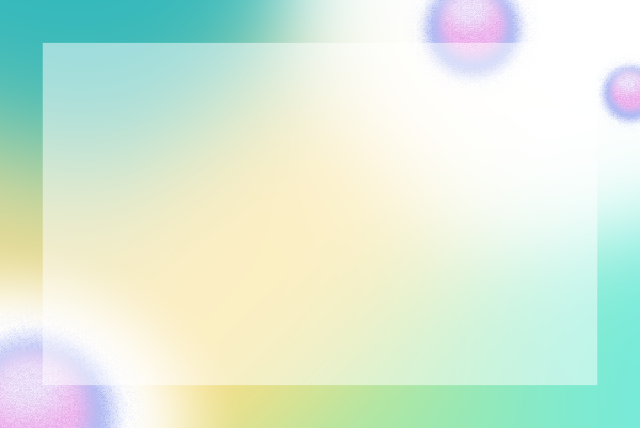
This background is drawn by a WebGL 1 fragment shader. Its source:

```glsl
precision highp float;
// Soft blended colour field with grainy glowing orbs under a translucent white panel.

uniform vec2 u_resolution;

// Layout space: x runs 0..ASPECT, y runs 0..1
const float ASPECT = 1.5;
const float FIELD_SHARPNESS = 8.0;
const float GRAIN_CELLS = 400.0;
const float PANEL_OPACITY = 0.5;
const vec2 PANEL_HALF_SIZE = vec2(0.65, 0.4);

const vec3 WHITE = vec3(1.0);
const vec3 TEAL = vec3(0.19, 0.72, 0.74);
const vec3 AQUA = vec3(0.45, 0.92, 0.87);
const vec3 GREEN = vec3(0.62, 0.91, 0.66);
const vec3 YELLOW = vec3(1.0, 0.87, 0.52);
const vec3 OLIVE = vec3(0.95, 0.87, 0.59);
const vec3 ORB_BLUE = vec3(0.69, 0.73, 0.95);
const vec3 ORB_PINK = vec3(0.93, 0.71, 0.93);
const vec3 ORB_SHINE = vec3(0.92, 0.9, 0.98);

float hash(vec2 cell) {
  return fract(sin(dot(cell, vec2(127.1, 311.7))) * 43758.55);
}

// Weighted colour in rgb, weight in a
vec4 anchor(vec2 p, vec2 position, vec3 colour) {
  vec2 offset = p - position;
  return vec4(colour, 1.0) * exp(-FIELD_SHARPNESS * dot(offset, offset));
}

vec3 colourField(vec2 p) {
  vec4 sum = anchor(p, vec2(0.15, 0.95), TEAL);
  sum += anchor(p, vec2(1.18, 0.86), WHITE);
  sum += anchor(p, vec2(1.45, -0.05), AQUA);
  sum += anchor(p, vec2(1.0, -0.1), GREEN);
  sum += anchor(p, vec2(0.6, 0.34), YELLOW);
  sum += anchor(p, vec2(-0.05, 0.34), OLIVE);
  vec3 colour = sum.rgb / sum.a;

  // White glow in the lower left corner
  float cornerDistance = length(p * vec2(1.0, 1.3));
  return mix(WHITE, colour, smoothstep(0.28, 0.58, cornerDistance));
}

vec3 addOrb(vec3 base, vec2 p, vec2 centre, float radius) {
  vec2 q = (p - centre) / radius;
  float d = length(q);
  float grain = hash(floor(p * GRAIN_CELLS));

  // Pink core, blue rim and pale shine
  float core = 1.0 - smoothstep(0.5, 1.0, length(q - vec2(0.0, 0.08)));
  vec3 colour = mix(ORB_BLUE, ORB_PINK, core);
  float shine = 1.0 - smoothstep(0.1, 0.75, length((q - vec2(-0.08, 0.48)) * vec2(0.8, 1.0)));
  colour = mix(colour, ORB_SHINE, 0.85 * shine);
  colour += (grain - 0.5) * 0.1 * core * vec3(0.5, 1.0, 0.5);

  // Soft body with a speckled fringe
  float body = 1.0 - smoothstep(0.8, 1.35, d);
  float fringe = 1.0 - smoothstep(0.9, 1.75, d);
  float opacity = clamp(body + 0.35 * grain * grain * fringe, 0.0, 1.0);
  return mix(base, colour, opacity);
}

void main() {
  vec2 p = gl_FragCoord.xy / u_resolution * vec2(ASPECT, 1.0);
  vec3 colour = colourField(p);

  colour = addOrb(colour, p, vec2(1.108, 0.932), 0.1);
  colour = addOrb(colour, p, vec2(1.478, 0.781), 0.058);
  colour = addOrb(colour, p, vec2(0.08, 0.023), 0.168);

  // Translucent panel
  vec2 edge = abs(p - vec2(0.5 * ASPECT, 0.5)) - PANEL_HALF_SIZE;
  float softness = 0.5 / u_resolution.y;
  float panel = 1.0 - smoothstep(-softness, softness, max(edge.x, edge.y));
  colour = mix(colour, WHITE, PANEL_OPACITY * panel);

  gl_FragColor = vec4(colour, 1.0);
}
```
